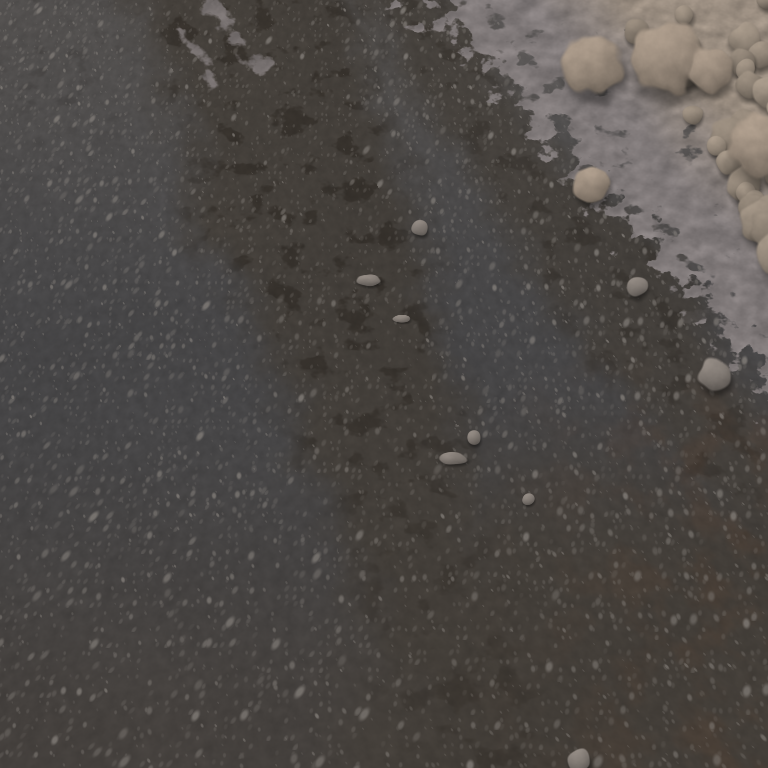
Write a Shadertoy shader that draws this texture.

```glsl
// Wet asphalt with muddy tyre tracks, pale grit and a bank of dirty snow at the upper right.

vec2 hash22(vec2 p) {
    vec3 a = fract(p.xyx * vec3(0.1031, 0.1030, 0.0973));
    a += dot(a, a.yzx + 33.33);
    return fract((a.xx + a.yz) * a.zy);
}

float gradientNoise(vec2 p) {
    vec2 i = floor(p), f = fract(p);
    vec2 u = f * f * f * (f * (f * 6.0 - 15.0) + 10.0);
    vec2 e = vec2(0.0, 1.0);
    float a = dot(hash22(i) * 2.0 - 1.0, f);
    float b = dot(hash22(i + e.yx) * 2.0 - 1.0, f - e.yx);
    float c = dot(hash22(i + e.xy) * 2.0 - 1.0, f - e.xy);
    float d = dot(hash22(i + e.yy) * 2.0 - 1.0, f - e.yy);
    return mix(mix(a, b, u.x), mix(c, d, u.x), u.y);
}

float fbm(vec2 p) {
    float sum = 0.0, amp = 0.6;
    for (int i = 0; i < 4; i++) {
        sum += amp * gradientNoise(p);
        p = mat2(1.6, 1.2, -1.2, 1.6) * p + 7.3;
        amp *= 0.5;
    }
    return sum;
}

// Soft strip around x = centre
float strip(float x, float centre, float halfWidth, float blur) {
    return 1.0 - smoothstep(halfWidth - blur, halfWidth + blur, abs(x - centre));
}

float segmentDistance(vec2 p, vec2 a, vec2 b) {
    vec2 d = b - a;
    return length(p - a - d * clamp(dot(p - a, d) / dot(d, d), 0.0, 1.0));
}

// Irregular pebbles, at most one per cell, returned as coverage
float grit(vec2 q, float density, float size, float seed) {
    vec2 cell = floor(q);
    vec2 r = hash22(cell + seed), s = hash22(cell + seed + 71.0);
    vec2 d = fract(q) - mix(vec2(0.3), vec2(0.7), s);
    d.x += d.y * (r.y - 0.5);
    d *= vec2(1.2, 0.85);
    float radius = size * (0.5 + r.y);
    float cover = 1.0 - smoothstep(radius * 0.35, radius * 1.25, length(d));
    return cover * step(r.x, density) * (0.35 + 0.65 * s.y);
}

// Rounded snow lump with a shadow below it
vec3 addLump(vec3 col, vec2 p, vec2 centre, float radius, vec3 tint) {
    vec2 d = (p - centre) / radius;
    d += 0.3 * vec2(gradientNoise(p * 45.0), gradientNoise(p * 45.0 + 19.0));
    float r = length(d);
    float shadow = 1.0 - smoothstep(0.6, 1.25, length(d - vec2(0.1, 0.35)));
    col *= 1.0 - 0.38 * shadow;
    vec3 normal = vec3(d, sqrt(max(0.0, 1.0 - r * r)));
    float light = 0.82 + 0.26 * dot(normal, normalize(vec3(-0.3, -0.8, 0.6)));
    light += 0.12 * fbm(p * 60.0);
    return mix(col, tint * light, 1.0 - smoothstep(0.86, 1.04, r));
}

void mainImage(out vec4 fragColor, in vec2 fragCoord) {
    vec2 p = fragCoord / iResolution.xy;
    p.y = 1.0 - p.y; // y now runs from the far edge to the near edge
    float y = p.y;
    vec2 ground = vec2((p.x - 0.4) * mix(1.5, 0.9, y), 1.5 * y - 0.3 * y * y);
    float broad = fbm(p * 5.0), medium = fbm(ground * 15.0), fine = fbm(ground * 65.0);

    // Asphalt: cool in the wet lane, lighter far away, brown up close
    vec3 wet = mix(vec3(0.325, 0.315, 0.31), vec3(0.275, 0.272, 0.277), smoothstep(0.0, 0.45, y));
    vec3 col = mix(wet, vec3(0.27, 0.253, 0.24), smoothstep(0.5, 1.0, y));

    // Mud: tyre track, strip beside the snow, near right corner
    float wobble = 0.1 * broad + 0.06 * medium;
    float track = strip(p.x + wobble, 0.31 + 0.33 * y, 0.14 - 0.06 * y, 0.05);
    float verge = strip(p.x + wobble, 0.52 + 0.75 * y, 0.07 + 0.04 * y, 0.05);
    float corner = smoothstep(0.0, 0.25, p.x + wobble - 0.42 + 0.35 * (y - 0.75))
                 * smoothstep(0.45, 0.75, y);
    float mud = max(max(track, verge * 0.9), corner);
    col = mix(col, vec3(0.258, 0.238, 0.215), mud * 0.85);
    float clumps = smoothstep(0.06, 0.2, fbm(ground * vec2(18.0, 24.0) + 4.0) + 0.04 * broad);
    float farDirt = strip(p.x, 0.08, 0.07, 0.05) * (1.0 - smoothstep(0.08, 0.25, y));
    col -= vec3(0.052, 0.053, 0.054) * clumps * max(max(track, 0.7 * verge), 0.6 * farDirt)
         * mix(1.0, 0.5, smoothstep(0.4, 0.8, y));
    float rust = smoothstep(0.55, 1.0, p.x) * smoothstep(0.42, 0.6, y);
    col += vec3(0.025, 0.004, -0.008) * rust * smoothstep(-0.1, 0.25, medium);
    col *= 1.0 + 0.16 * fine + 0.07 * broad;

    // Grit, sparse on the mud
    float density = mix(0.32, 0.12, track);
    float stones = grit(ground * 34.0, density, 0.17, 3.0);
    stones = max(stones, 0.7 * grit(ground * 58.0 + 5.0, density, 0.22, 29.0));
    stones = max(stones, 0.4 * grit(ground * 95.0 + 9.0, 0.4, 0.27, 53.0));
    col = mix(col, vec3(0.53, 0.51, 0.49), stones * 0.75);

    // Thin slush: far patch between the wheels and the bank's ragged margin
    float ragged = fbm(p * vec2(32.0, 42.0));
    float patchDist = min(segmentDistance(p, vec2(0.27, 0.0), vec2(0.355, 0.1)),
                          segmentDistance(p, vec2(0.235, 0.04), vec2(0.28, 0.11)) + 0.008);
    float slush = smoothstep(0.0, 0.012, 0.012 - patchDist + 0.06 * ragged);
    float bank = p.x - 0.55 - 0.87 * y + 0.035 * gradientNoise(p * 14.0);
    float cover = smoothstep(-0.02, 0.07, bank + 0.16 * ragged);
    float holes = smoothstep(0.13, 0.25, fbm(p * vec2(24.0, 38.0) + 31.0) - 0.9 * max(bank - 0.08, 0.0));
    float snow = max(slush * 0.85, smoothstep(0.18, 0.42, cover) * (1.0 - 0.85 * holes));
    float relief = ragged - fbm((p - vec2(0.004, 0.008)) * vec2(32.0, 42.0));
    vec3 snowTint = mix(vec3(0.50, 0.475, 0.475), vec3(0.60, 0.55, 0.50), smoothstep(0.12, 0.3, bank));
    col = mix(col, snowTint * (1.0 + 0.25 * ragged - 0.4 * relief), snow);

    // Heaped lumps, drawn from far to near
    for (int i = 0; i < 34; i++) {
        float k = float(i);
        vec2 r = hash22(vec2(k, 17.0)), s = hash22(vec2(k, 43.0));
        float far = k / 34.0 * 0.34;
        vec2 centre = vec2(mix(0.76 + 0.75 * far, 1.03, r.x), far);
        col = addLump(col, p, centre, mix(0.013, 0.033, s.x * s.x), vec3(0.60, 0.55, 0.495) * (0.92 + 0.12 * s.y));
    }
    // Main lumps and loose clods: x, y, radius
    vec3 lumps[14] = vec3[14](
        vec3(0.77, 0.085, 0.040), vec3(0.87, 0.075, 0.048), vec3(0.925, 0.09, 0.030),
        vec3(0.99, 0.19, 0.043), vec3(0.77, 0.24, 0.024), vec3(0.83, 0.373, 0.014),
        vec3(0.93, 0.488, 0.022), vec3(0.547, 0.297, 0.011), vec3(0.48, 0.365, 0.017),
        vec3(0.523, 0.415, 0.012), vec3(0.59, 0.597, 0.019), vec3(0.617, 0.57, 0.010),
        vec3(0.688, 0.65, 0.008), vec3(0.755, 0.99, 0.016));
    for (int i = 0; i < 14; i++) {
        vec3 l = lumps[i];
        float flatten = i > 7 && i < 11 ? 2.2 : 1.0;
        vec2 q = vec2(p.x, l.y + (y - l.y) * flatten);
        col = addLump(col, q, l.xy, l.z, i < 5 ? vec3(0.63, 0.57, 0.51) : vec3(0.53, 0.50, 0.475));
    }
    fragColor = vec4(clamp(col, 0.0, 1.0), 1.0);
}
```
